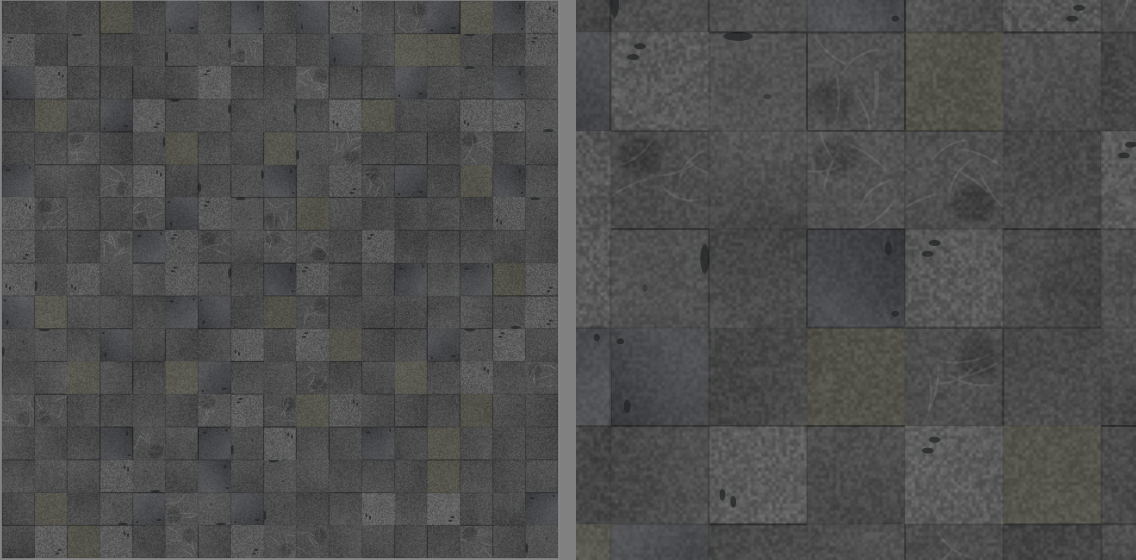
Left, the full canvas; right, a detail of the centre.
Reproduce this texture procedurally as a WebGL 2 fragment shader.

```glsl
#version 300 es
precision highp float;
// Weathered stone paving: a 17 by 17 grid of thin-seamed square slabs.
// A hash picks each slab's finish and quarter turn; cellular flecks, value
// noise and layered sines add grain, and distance functions add the wear.

uniform vec2 u_resolution;
out vec4 fragColor;

const float TILES = 17.0;
const float FRAME = 0.0032;         // pale rim, in canvas units
const float FRAME_TOP = 0.0013;
const float SEAM = 0.006;           // half width, in slab units
const float SEAM_DARK = 0.34;
const float GRAIN_SCALE = 470.0;    // grains across the canvas
const float GRAIN = 0.082;
const float CLOUDING = 0.035;
const vec3 PLAIN = vec3(0.296, 0.299, 0.297);
const vec3 WORN = vec3(0.318, 0.321, 0.319);
const vec3 PALE = vec3(0.358, 0.362, 0.359);
const vec3 OLIVE = vec3(0.342, 0.340, 0.308);
const vec3 SLATE = vec3(0.288, 0.291, 0.302);
const vec3 RIM = vec3(0.52);
const vec3 PIT = vec3(0.14, 0.145, 0.15);

// Cumulative shares of the finishes; the remainder is plain
const float PALE_SHARE = 0.13;
const float OLIVE_SHARE = 0.22;
const float SLATE_SHARE = 0.33;
const float STAIN_SHARE = 0.42;
const float CHIP_SHARE = 0.54;

float hash(vec2 p) {
    vec3 q = fract(p.xyx * vec3(0.1031, 0.1030, 0.0973));
    q += dot(q, q.yzx + 33.33);
    return fract((q.x + q.y) * q.z);
}

vec2 hash2(vec2 p) { return vec2(hash(p), hash(p + 57.3)); }

float valueNoise(vec2 p) {
    vec2 i = floor(p), f = fract(p);
    f = f * f * (3.0 - 2.0 * f);
    return mix(mix(hash(i), hash(i + vec2(1, 0)), f.x),
               mix(hash(i + vec2(0, 1)), hash(i + 1.0), f.x), f.y);
}

// Distance to the nearest scattered point
float cellular(vec2 p) {
    vec2 i = floor(p), f = fract(p);
    float nearest = 2.0;
    for (int k = 0; k < 9; k++) {
        vec2 o = vec2(k % 3 - 1, k / 3 - 1);
        nearest = min(nearest, length(o + hash2(i + o) - f));
    }
    return nearest;
}

float ellipse(vec2 p, vec2 radii, float soft) {
    float d = (length(p / radii) - 1.0) * min(radii.x, radii.y);
    return 1.0 - smoothstep(-soft, soft, d);
}

// Long, thin arcs scattered over one slab
float scratches(vec2 p, vec2 id, float aa) {
    float cover = 0.0;
    for (int i = 0; i < 6; i++) {
        vec2 seed = id + float(i) * 13.7;
        vec2 middle = (hash2(seed) - 0.5) * 0.8;
        float angle = 6.2832 * hash(seed + 4.1);
        float radius = mix(0.35, 1.2, hash(seed + 8.9));
        vec2 centre = middle + radius * vec2(cos(angle), sin(angle));
        float line = 1.0 - smoothstep(0.004, 0.01 + aa, abs(length(p - centre) - radius));
        cover = max(cover, line * (1.0 - smoothstep(0.1, 0.33, length(p - middle))));
    }
    return cover;
}

void main() {
    vec2 uv = gl_FragCoord.xy / u_resolution;
    vec2 grid = (uv - FRAME) / (1.0 - vec2(2.0 * FRAME, FRAME + FRAME_TOP)) * TILES;
    float aa = TILES / min(u_resolution.x, u_resolution.y);
    vec2 id = clamp(floor(grid), 0.0, TILES - 1.0);
    vec2 p = grid - id - 0.5;

    // Quarter turns
    float turn = 1.5708 * floor(4.0 * hash(id + 31.7));
    p = mat2(cos(turn), sin(turn), -sin(turn), cos(turn)) * p;

    // Finish and its wear
    float pick = hash(id + 7.3);
    float grain = 1.0, pits = 0.0;
    vec3 color = PLAIN;
    if (pick < PALE_SHARE) {
        color = PALE;
        grain = 1.4;
        pits = max(ellipse(p - vec2(0.25, 0.27), vec2(0.03, 0.06), aa * 0.5),
                   ellipse(p - vec2(0.36, 0.20), vec2(0.03, 0.06), aa * 0.5));
    } else if (pick < OLIVE_SHARE) {
        color = OLIVE;
    } else if (pick < SLATE_SHARE) {
        color = SLATE - 0.065 * (p.x + p.y) * smoothstep(-0.6, 0.4, p.x);
        color += 0.03 * smoothstep(0.0, 0.7, -p.x - p.y);
        grain = 0.7;
        pits = max(ellipse(p - vec2(0.33, 0.30), vec2(0.035, 0.07), aa * 0.5),
                   ellipse(p - vec2(0.40, -0.36), vec2(0.04, 0.03), aa * 0.5));
    } else if (pick < STAIN_SHARE) {
        color = WORN - 0.055 * ellipse(p - vec2(-0.2, 0.24), vec2(0.22, 0.2), 0.06);
        color += 0.06 * scratches(p, id, aa);
    } else if (pick < CHIP_SHARE) {
        color = WORN;
        pits = max(ellipse(p - vec2(-0.46, -0.2), vec2(0.045, 0.15), aa * 0.5),
                   0.7 * ellipse(p - vec2(0.15, 0.1), vec2(0.025, 0.04), aa * 0.5));
    } else {
        float streak = sin(p.x * 31.0 + sin(p.y * 9.0)) * sin(p.x * 13.0 + p.y * 3.0);
        color += 0.014 * streak * valueNoise(grid * 7.0) + 0.04 * p.y;
    }
    color += 0.03 * (hash(id + 91.1) - 0.5);

    // Grain, pale flecks and broad clouding
    float fleck = 1.0 - smoothstep(0.08, 0.38, cellular(uv * GRAIN_SCALE * 0.5));
    color += grain * (GRAIN * (valueNoise(uv * GRAIN_SCALE) - 0.5) + 0.022 * (fleck - 0.3));
    color += CLOUDING * (valueNoise(grid * 0.5) + 0.6 * valueNoise(grid * 2.5) - 0.8);
    color = mix(color, PIT, 0.75 * pits);

    // Seams of uneven strength, many of them almost closed
    vec2 edge = floor(grid + 0.5);
    vec2 gap = abs(grid - edge);
    vec2 strength = vec2(hash(vec2(edge.x, id.y) + 3.9), hash(vec2(id.x, edge.y) + 77.7));
    vec2 seam = (1.0 - smoothstep(SEAM, SEAM + aa, gap)) * (0.04 + SEAM_DARK * strength * strength);
    color *= 1.0 - max(seam.x, seam.y);

    // Pale rim
    float inside = min(min(uv.x, 1.0 - uv.x) - FRAME, min(uv.y - FRAME, 1.0 - uv.y - FRAME_TOP));
    color = mix(RIM, color, smoothstep(-0.5, 0.5, inside * TILES / aa));
    fragColor = vec4(color, 1.0);
}
```
